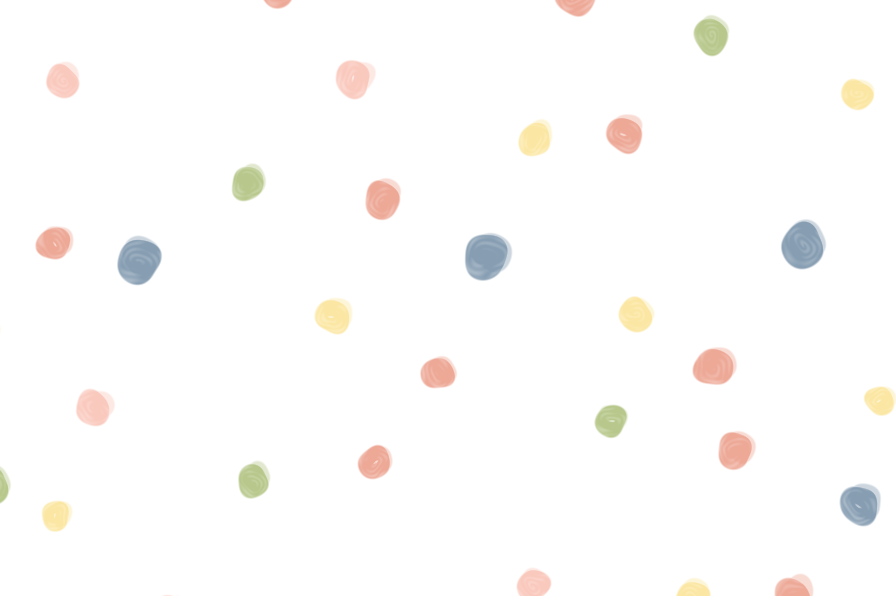
Give the GLSL for this pattern, as a Shadertoy shader.

```glsl
// Sparse pastel dots, hand-painted with swirling brush strokes on white paper.
#define CELL 0.232         // mean dot spacing, in canvas heights
#define JITTER 0.62        // scatter inside a cell
#define GRID_TILT 0.32     // rotation of the hidden grid, radians
#define SIZE_VARIATION 0.2 // relative spread of dot sizes
#define EDGE 0.0022        // softness of the paint edge
#define RINGS 19.0         // brush ring frequency
#define STROKE 0.17        // brush ring contrast
#define SMEAR 0.42         // opacity of the offset thin wash

const float TAU = 6.2831853;
const vec3 PAPER  = vec3(1.0);
const vec3 YELLOW = vec3(0.985, 0.905, 0.64);
const vec3 CORAL  = vec3(0.93, 0.66, 0.59);
const vec3 PINK   = vec3(0.98, 0.79, 0.745);
const vec3 BLUE   = vec3(0.53, 0.62, 0.70);
const vec3 GREEN  = vec3(0.72, 0.785, 0.55);

vec4 hash4(vec2 cell) {
    vec4 h = fract(cell.xyxy * vec4(0.1031, 0.1030, 0.0973, 0.1099) + 0.37);
    h += dot(h, h.wzxy + 33.33);
    return fract((h.xxyz + h.yzzw) * h.zywx);
}

mat2 rotation(float angle) {
    float c = cos(angle), s = sin(angle);
    return mat2(c, s, -s, c);
}

// Pigment in rgb, dot radius in a
vec4 pickPaint(float choice) {
    if (choice < 0.27) return vec4(YELLOW, 0.0265);
    if (choice < 0.50) return vec4(CORAL, 0.0295);
    if (choice < 0.66) return vec4(PINK, 0.0295);
    if (choice < 0.83) return vec4(BLUE, 0.0345);
    return vec4(GREEN, 0.0290);
}

// Distance to a wobbly, slightly squared disc
float blob(vec2 q, float radius, vec4 seed) {
    float a = atan(q.y, q.x + 1e-6);
    float wobble = 0.07 * sin(2.0 * a + TAU * seed.x)
                 + 0.04 * sin(3.0 * a + TAU * seed.y)
                 + 0.025 * sin(4.0 * a + TAU * seed.z);
    return length(q) - radius * (1.0 + wobble);
}

// Paint opacity of one dot around its centre
float dotCoverage(vec2 q, float radius, vec4 seed, float edge) {
    float body = 1.0 - smoothstep(-edge, edge, blob(q, radius, seed));

    // Thin wash slipping out of the upper right
    vec2 slip = radius * (0.12 + 0.2 * seed.zw);
    float wash = 1.0 - smoothstep(-edge, edge, blob(q - slip, radius * 0.88, seed.wzyx));

    // Spiral bristle marks, bent by layered sines
    vec2 u = rotation(TAU * seed.x) * q / radius;
    u += 0.09 * sin(u.yx * 4.0 + TAU * seed.yz);
    u.y *= 1.2;
    float spiral = RINGS * length(u) + atan(u.y, u.x + 1e-6);
    float bristles = 0.5 + 0.5 * sin(spiral + 1.2 * sin(3.0 * u.x + TAU * seed.w));
    float patches = 0.5 + 0.5 * sin(3.1 * u.x + 2.0 * sin(2.3 * u.y + TAU * seed.z));

    // Occasional bare speck where the spiral starts
    float speck = step(0.65, seed.y) * (1.0 - smoothstep(0.04, 0.17, length(u * vec2(0.7, 1.5))));
    float density = 1.0 - STROKE * bristles * (0.4 + 0.6 * patches) - 0.1 * patches;
    density += 0.1 * wash - 0.5 * speck;
    return clamp(max(body * density, wash * SMEAR), 0.0, 1.0);
}

void mainImage(out vec4 fragColor, in vec2 fragCoord) {
    vec2 p = fragCoord / iResolution.y;
    float edge = max(EDGE, 0.75 / iResolution.y);
    mat2 tilt = rotation(GRID_TILT);
    vec2 grid = tilt * p / CELL + 20.0;
    vec3 color = PAPER;

    // Visit the neighbouring cells, one dot in each
    for (int j = -1; j <= 1; j++) {
        for (int i = -1; i <= 1; i++) {
            vec2 cell = floor(grid) + vec2(i, j);
            vec4 place = hash4(cell);
            vec4 seed = hash4(cell + 57.0);
            vec2 centre = cell + 0.5 + JITTER * (place.xy - 0.5);
            vec2 q = (grid - centre) * tilt * CELL;

            // Stepped choice keeps neighbours in different colours
            vec4 paint = pickPaint(fract(dot(cell, vec2(0.382, 0.271)) + 0.3 * place.z));
            float radius = paint.a * (1.0 + SIZE_VARIATION * (place.w - 0.5));
            color = mix(color, paint.rgb, dotCoverage(q, radius, seed, edge));
        }
    }
    fragColor = vec4(color, 1.0);
}
```
